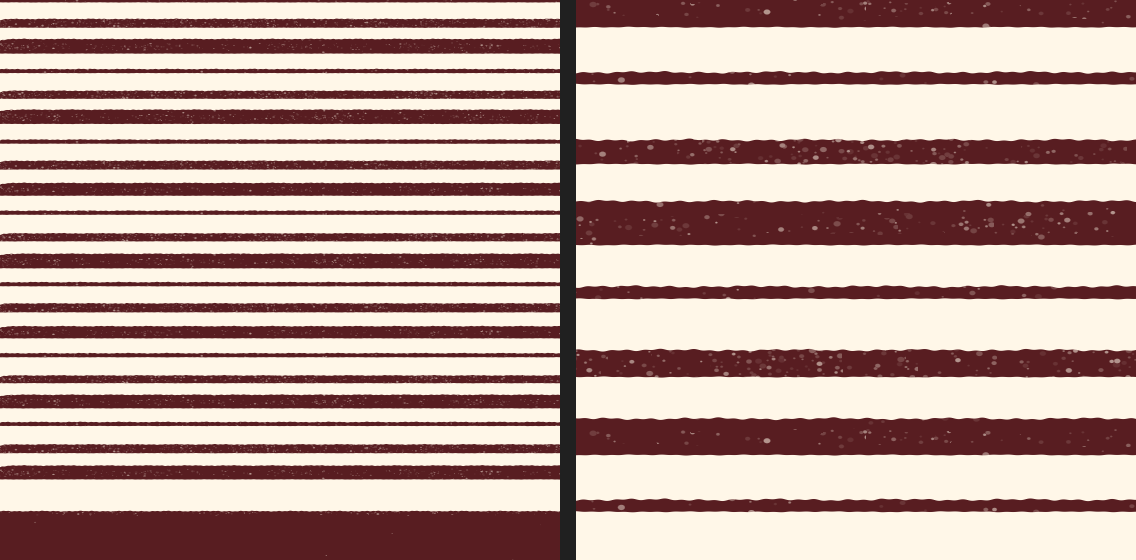
Left: the whole. Right: its middle third, enlarged.
Write a WebGL 2 fragment shader that draws this pattern.

```glsl
#version 300 es
precision highp float;
// Block-printed maroon stripes on cream: seven thin/medium/thick groups above a solid base band.

uniform vec2 u_resolution;
out vec4 fragColor;

const vec3 PAPER = vec3(1.0, 0.97, 0.91);
const vec3 INK = vec3(0.345, 0.115, 0.13);

// Lengths are in grid units: GRID units span the canvas, y runs downward.
const float GRID = 768.0;
const int GROUPS = 7;
const float PITCH = 97.3;                         // spacing of groups
const vec3 FIRST_CENTER = vec3(0.5, 32.0, 63.5);  // thin, medium, thick
const float BASE_TOP = 701.0;
const float BASE_WEAR_DEPTH = 5.0;
const float EDGE_WOBBLE = 0.22;
const float END_TAPER = 2.2;                      // top edge drop at the left end
const float END_LENGTH = 5.0;
const vec2 SPECK_CELL = vec2(3.0, 2.4);
const float SPECK_STRENGTH = 0.55;
const vec3 SPECK_DENSITY = vec3(0.12, 0.48, 0.38);

// Hand-cut irregularity of each group: thin, medium, thick
const vec3 DRIFT[GROUPS] = vec3[GROUPS](
    vec3(0.0), vec3(-0.3, 0.7, -0.6), vec3(-0.8, -0.1, 1.6), vec3(-0.6, 1.6, 2.6),
    vec3(0.1, 1.0, 3.0), vec3(0.2, 1.7, 0.7), vec3(-2.8, -0.3, 0.7));
const vec3 WIDTH[GROUPS] = vec3[GROUPS](
    vec3(5.6, 12.0, 20.0), vec3(5.5, 11.0, 19.5), vec3(5.6, 12.0, 17.5), vec3(5.5, 11.0, 20.0),
    vec3(5.6, 12.3, 16.6), vec3(5.5, 10.6, 18.6), vec3(5.4, 12.0, 19.0));

float hash(vec2 p) {
    vec3 q = fract(vec3(p.xyx) * 0.1031);
    q += dot(q, q.yzx + 33.33);
    return fract((q.x + q.y) * q.z);
}

// Antialiased fill of a signed distance
float fill(float d, float pixel) {
    return clamp(0.5 - d / pixel, 0.0, 1.0);
}

// Slow layered sines, 0 to 1, which gather specks into clusters
float clusters(float x, float seed) {
    float s = sin(x * 0.071 + seed) + sin(x * 0.173 + seed * 2.3) + sin(x * 0.031 - seed);
    return smoothstep(-2.0, 2.4, s);
}

// Fine ripple of a printed edge
float ripple(float x, float seed) {
    return EDGE_WOBBLE * (sin(x * 0.37 + seed) + sin(x * 0.83 + seed * 1.7) + sin(x * 0.11 - seed));
}

// Cellular specks of varied size and strength
float specks(vec2 p, float density, float seed, float pixel) {
    vec2 cell = floor(p / SPECK_CELL);
    float wear = 0.0;
    for (int j = -1; j <= 1; j++) {
        for (int i = -1; i <= 1; i++) {
            vec2 id = cell + vec2(i, j);
            vec2 key = id + vec2(seed * 17.0 + 40.0, seed * 29.0 + 60.0);
            vec2 offset = vec2(hash(key + 3.1), hash(key + 7.7));
            vec2 q = p - (id + offset) * SPECK_CELL;
            float size = mix(0.35, 1.25, pow(hash(key + 13.3), 2.0));
            float strength = mix(0.15, 1.0, pow(hash(key + 19.9), 2.0));
            float present = step(hash(key), density);
            float d = length(q * vec2(0.75, 1.0)) - size;
            wear = max(wear, present * strength * fill(d, pixel));
        }
    }
    return wear * SPECK_STRENGTH;
}

void main() {
    vec2 p = gl_FragCoord.xy / u_resolution * GRID;
    p.y = GRID - p.y;
    float pixel = GRID / u_resolution.y;
    float leftEnd = exp(-p.x / END_LENGTH);
    float leftWear = 1.0 + 1.2 * smoothstep(28.0, 4.0, p.x);
    float ink = 0.0;

    // Striped groups; alternate groups share one print block
    for (int g = 0; g < GROUPS; g++) {
        for (int k = 0; k < 3; k++) {
            float halfWidth = 0.5 * WIDTH[g][k];
            float y = p.y - FIRST_CENTER[k] - DRIFT[g][k] - PITCH * float(g);
            if (abs(y) > halfWidth + 4.0) continue;
            float seed = float(k) * 2.0 + float(g % 2) + 1.0;
            float taper = k == 0 ? 0.3 : END_TAPER;
            float top = -halfWidth + taper * leftEnd + ripple(p.x, seed);
            float bottom = halfWidth + 0.4 * ripple(p.x, seed + 9.0);
            float stripe = fill(max(top - y, y - bottom), pixel);

            // Thick stripes wear along the middle, the others throughout
            float zone = k == 2 ? 0.12 + 0.88 * smoothstep(0.65, 0.2, abs(y / halfWidth - 0.08)) : 1.0;
            float density = SPECK_DENSITY[k] * zone * leftWear * mix(0.3, 1.2, clusters(p.x, seed));
            ink = max(ink, stripe * (1.0 - specks(vec2(p.x, y), density, seed, pixel)));
        }
    }

    // Solid base, worn only along its upper edge
    float depth = p.y - BASE_TOP;
    float baseDensity = 0.4 * smoothstep(BASE_WEAR_DEPTH + 2.0, BASE_WEAR_DEPTH - 2.0, depth)
        * clusters(p.x, 8.0);
    float base = fill(ripple(p.x, 8.0) - depth, pixel);
    ink = max(ink, base * (1.0 - specks(vec2(p.x, depth), baseDensity, 8.0, pixel)));

    fragColor = vec4(mix(PAPER, INK, ink), 1.0);
}
```
